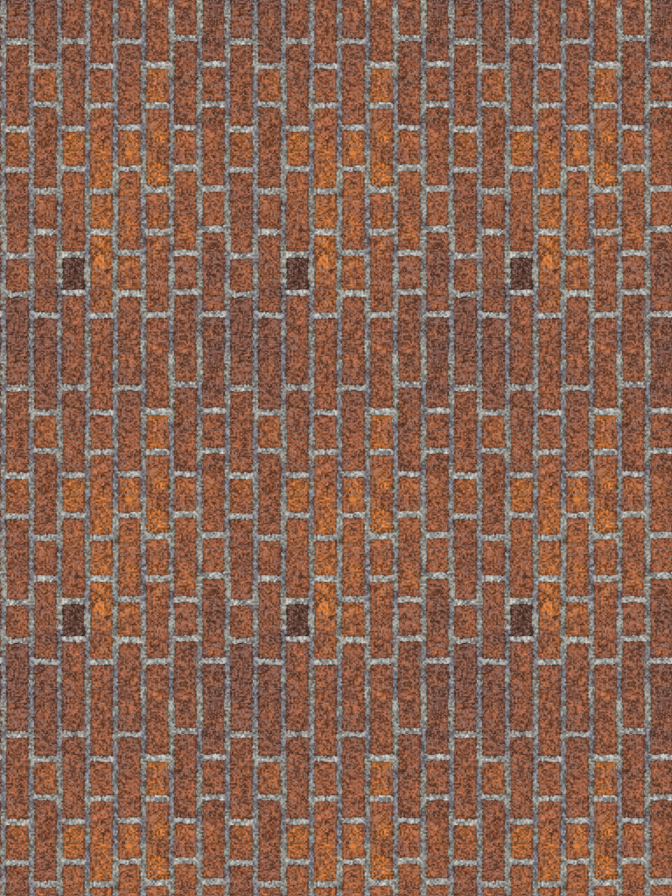
This texture is drawn by a Shadertoy shader. Its source:

```glsl
// Weathered brick wall with upright courses, long and short bricks in a repeating tile.

const vec2 TILE = vec2(192.0, 297.0);   // tile size on a 576 x 768 canvas

float hash(vec2 p) {
    vec3 a = fract(p.xyx * vec3(0.1031, 0.1030, 0.0973));
    a += dot(a, a.yzx + 33.33);
    return fract((a.x + a.y) * a.z);
}

// Value noise over the unit tile, wrapping after the given number of cells.
float noise(vec2 uv, vec2 cells) {
    vec2 p = uv * cells, i = floor(p), f = fract(p);
    f = f * f * (3.0 - 2.0 * f);
    vec2 lo = mod(i, cells), hi = mod(i + 1.0, cells);
    return mix(mix(hash(lo), hash(vec2(hi.x, lo.y)), f.x),
               mix(hash(vec2(lo.x, hi.y)), hash(hi), f.x), f.y);
}

float roundedBox(vec2 p, vec2 halfSize, float radius) {
    vec2 d = abs(p) - halfSize + radius;
    return length(max(d, 0.0)) + min(max(d.x, d.y), 0.0) - radius;
}

void mainImage(out vec4 fragColor, in vec2 fragCoord) {
    vec2 p = fragCoord / iResolution.xy * vec2(576.0, 768.0);
    p.y = 768.0 - p.y;
    float aa = 576.0 / iResolution.x;

    vec2 q = mod(p - vec2(3.0, 0.0), TILE);
    vec2 uv = q / TILE;
    float column = floor(q.x / 24.0);
    float odd = mod(column, 2.0);

    // Noise layers: fine grain, grit, and broad stains
    float grain = noise(uv, vec2(128.0, 198.0)) - 0.5;
    float grit = noise(uv + 0.37, vec2(64.0, 99.0)) - 0.5;
    float speck = noise(uv + 0.71, vec2(128.0, 198.0));
    float stain = noise(uv, vec2(16.0, 25.0)) - 0.5;

    // Find the brick along its column: short, long, short, long, long
    float start = mix(110.0, 56.0, odd) + 2.0 * hash(vec2(column, 9.0)) - 1.0;
    float along = mod(q.y - start, TILE.y);
    float joints[6] = float[6](0.0, 34.0, 108.0, 142.0, 222.0 - 7.0 * odd, 297.0);
    float id = 0.0, from = 0.0, to = 34.0;
    for (int k = 1; k < 5; k++) {
        float shift = 3.0 * hash(vec2(column + 3.0, float(k))) - 1.5;
        float joint = joints[k] + shift;
        if (along >= joint) {
            id = float(k);
            from = joint;
            to = joints[k + 1];
        } else {
            to = joint;
            break;
        }
    }

    // Brick outline with a crumbled edge
    vec2 local = vec2(mod(q.x, 24.0) - 12.0, along - 0.5 * (from + to));
    vec2 halfSize = vec2(9.5, 0.5 * (to - from) - 2.8);
    float dist = roundedBox(local, halfSize, 1.2) + 1.5 * grit + 0.9 * grain + 0.9 * stain;
    float brick = 1.0 - smoothstep(-0.6 * aa, 0.6 * aa, dist);

    // Brick colour: slightly duller near the tile sides and in one band
    float warmth = 0.46 - 0.11 * cos(6.2832 * (column + 0.5) / 8.0)
                 - 0.10 * cos(6.2832 * (q.y - 310.0) / TILE.y)
                 + 0.26 * (hash(vec2(column + 11.0, id + 5.0)) - 0.5)
                 + (id == 0.0 ? 0.05 + 0.11 * odd : 0.0) + 0.45 * stain;
    bool burnt = column == 2.0 && id == 2.0;
    if (burnt) warmth = -0.1;
    vec3 clay = mix(vec3(0.43, 0.29, 0.25), vec3(0.56, 0.335, 0.235), smoothstep(-0.1, 0.5, warmth));
    clay = mix(clay, vec3(0.72, 0.42, 0.20), smoothstep(0.45, 1.05, warmth));
    if (burnt) clay *= 0.85;
    clay *= 1.0 + 0.72 * grain + 0.32 * grit;
    clay = mix(clay, vec3(0.58, 0.47, 0.44), 0.65 * smoothstep(0.55, 0.9, speck));

    // Mortar: cool grey along the courses, paler in the cross joints
    float cross = smoothstep(-1.5, 0.5, abs(local.y) - halfSize.y)
                * (1.0 - smoothstep(8.5, 11.0, abs(local.x)));
    vec3 mortar = mix(vec3(0.49, 0.48, 0.50), vec3(0.56, 0.55, 0.52), smoothstep(-0.3, 0.3, stain));
    mortar = mix(mortar, vec3(0.66, 0.65, 0.63), 0.8 * cross);
    mortar *= 1.0 + 0.55 * grain + 0.35 * grit;

    // Broken shadow line where mortar meets brick
    float rim = exp(-dist * dist * 0.9) * (0.12 + 0.5 * max(grit + 0.05, 0.0));
    vec3 color = mix(mortar, clay, brick) * (1.0 - rim);
    fragColor = vec4(clamp(color, 0.0, 1.0), 1.0);
}
```
